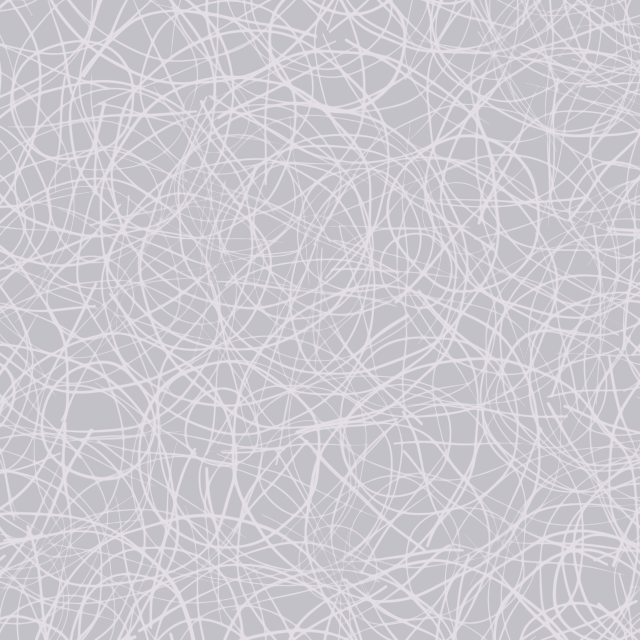
Write a Shadertoy shader that draws this pattern.

```glsl
// Pale, dense web of crossing rings and spokes, with rounded joints, on lilac grey.

const float TAU = 6.2831853;

vec3 hash3(vec3 p) {
    p = fract((p + 50.0) * vec3(0.1031, 0.1030, 0.0973));
    p += dot(p, p.yxz + 33.33);
    return fract((p.xxy + p.yxx) * p.zyx);
}

float cornerSlope(vec2 cell, vec2 offset, float seed) {
    float angle = TAU * hash3(vec3(cell, seed)).x;
    return dot(vec2(cos(angle), sin(angle)), offset);
}

float gradientNoise(vec2 p, float seed) {
    vec2 i = floor(p), f = fract(p), e = vec2(1.0, 0.0);
    vec2 u = f * f * f * (f * (f * 6.0 - 15.0) + 10.0);
    return mix(mix(cornerSlope(i, f, seed), cornerSlope(i + e.xy, f - e.xy, seed), u.x),
               mix(cornerSlope(i + e.yx, f - e.yx, seed), cornerSlope(i + 1.0, f - 1.0, seed), u.x), u.y);
}

// Distance to a strand that narrows to a fine tip
float taperedStrand(vec2 p, vec2 along, float radius) {
    float h = clamp(dot(p, along) / dot(along, along), 0.0, 1.0);
    return length(p - along * h) - radius * (1.0 - 0.9 * h * h);
}

// Smooth union of all rings and spokes around the nearby hubs
float webDistance(vec2 p) {
    const float blend = 0.0055;
    float total = 0.0, crowding = 0.0;
    vec2 home = floor(p);

    for (int y = -2; y <= 2; y++)
    for (int x = -2; x <= 2; x++) {
        vec2 cell = home + vec2(x, y);
        vec2 toHub = p - cell - mix(vec2(0.1), vec2(0.9), hash3(vec3(cell, 1.0)).xy);

        // Loosely concentric rings
        for (int i = 0; i < 4; i++) {
            vec3 r = hash3(vec3(cell, 10 + i));
            vec2 shift = 0.45 * (r.xy - 0.5);
            float radius = 0.25 + 1.1 * (float(i) + r.z) / 4.0;
            float halfWidth = mix(0.003, 0.011, fract(r.x * 17.0));
            float d = abs(length(toHub - shift) - radius) - halfWidth;
            total += exp(-d / blend);
            crowding += exp(-d / 0.12);
        }

        // Spokes that start close to the hub
        for (int i = 0; i < 7; i++) {
            vec3 r = hash3(vec3(cell, 30 + i));
            float angle = TAU * (float(i) + r.x) / 7.0;
            vec2 along = mix(0.9, 1.5, r.y) * vec2(cos(angle), sin(angle));
            vec2 start = 0.35 * (fract(r.yz * 13.0) - 0.5);
            float d = taperedStrand(toHub - start, along, mix(0.005, 0.013, r.z));
            total += exp(-d / blend);
            crowding += exp(-d / 0.12);
        }
    }
    // Strands grow finer where they crowd together
    return 0.0009 * (crowding - 6.7) - blend * log(total + 1e-9);
}

void mainImage(out vec4 fragColor, in vec2 fragCoord) {
    vec2 p = 5.0 * fragCoord / iResolution.y;

    // Gentle bending of every strand
    p += 0.07 * vec2(gradientNoise(p * 1.6, 3.0), gradientNoise(p * 1.6, 7.0));

    float softness = max(0.006, 4.0 / iResolution.y);
    float web = 1.0 - smoothstep(-softness, softness, webDistance(p));

    vec3 ground = vec3(0.765, 0.755, 0.785);
    vec3 thread = vec3(0.895, 0.875, 0.905);
    fragColor = vec4(mix(ground, thread, web), 1.0);
}
```
